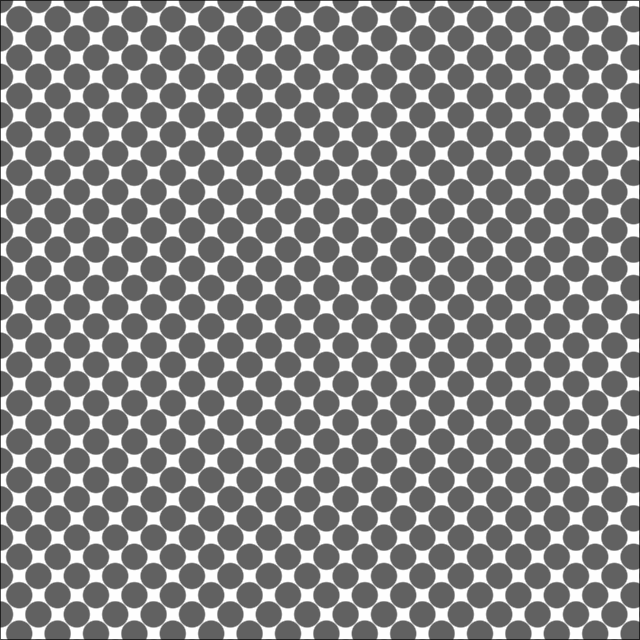
A WebGL 1 fragment shader for this pattern:

```glsl
precision highp float;
// Staggered grid of nearly touching grey dots on white, inside a hairline frame.

uniform vec2 u_resolution;

const float HALF_STEP   = 0.03;     // spacing between staggered rows and columns
const float DOT_RADIUS  = 0.0205;
const float SOFTNESS    = 0.0023;   // least width of a dot's edge ramp
const float FRAME_WIDTH = 0.00103;
const vec3  PAPER_COLOR = vec3(0.995);
const vec3  DOT_COLOR   = vec3(0.38);
const vec3  FRAME_COLOR = vec3(0.0);

// Distance between diagonal neighbours of the staggered grid.
const float DIAGONAL_PITCH = HALF_STEP * 1.41421;

float dotCoverage(vec2 offset, float ramp) {
    float edge = length(offset) * DIAGONAL_PITCH - DOT_RADIUS;
    return clamp(0.5 - edge / ramp, 0.0, 1.0);
}

// Dots sit at integer points of the grid turned by 45 degrees.
float dotGrid(vec2 p, float ramp) {
    vec2 turned = vec2(p.x + p.y, p.x - p.y) / (2.0 * HALF_STEP);
    vec2 nearest = abs(fract(turned + 0.5) - 0.5);
    // The dot across the narrow gap also tints the hairline between them.
    vec2 neighbour = nearest.x > nearest.y
        ? vec2(1.0 - nearest.x, nearest.y)
        : vec2(nearest.x, 1.0 - nearest.y);
    return min(dotCoverage(nearest, ramp) + dotCoverage(neighbour, ramp), 1.0);
}

float frame(vec2 p, vec2 size, float pixel) {
    vec2 toEdge = min(p, size - p);
    float inset = min(toEdge.x, toEdge.y);
    return clamp((FRAME_WIDTH - inset) / pixel + 0.5, 0.0, 1.0);
}

void main() {
    float pixel = 1.0 / min(u_resolution.x, u_resolution.y);
    vec2 size = u_resolution * pixel;
    vec2 p = gl_FragCoord.xy * pixel;

    // The grid is anchored at the top left corner.
    vec2 fromTopLeft = vec2(p.x, size.y - p.y);
    float dots = dotGrid(fromTopLeft, max(pixel, SOFTNESS));

    vec3 color = mix(PAPER_COLOR, DOT_COLOR, dots);
    color = mix(color, FRAME_COLOR, frame(p, size, pixel));
    gl_FragColor = vec4(color, 1.0);
}
```
